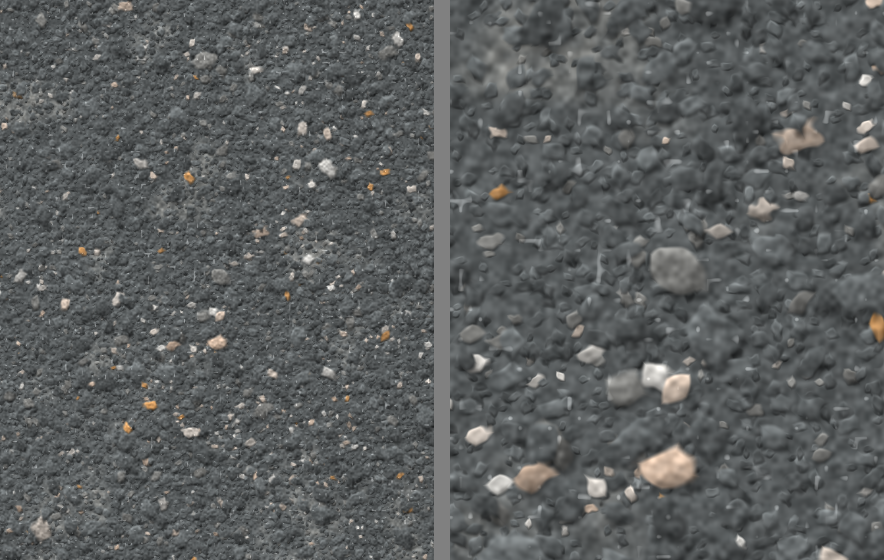
Left, the full canvas; right, a detail of the centre.
Reproduce this texture procedurally as a WebGL 1 fragment shader.

```glsl
precision highp float;
// Worn asphalt: dark bitumen with embedded pebbles, pale chips and dusty patches.
uniform vec2 u_resolution;

const vec2 LIGHT = vec2(-0.29, 0.957);
const vec3 BITUMEN = vec3(0.335, 0.35, 0.354);

vec3 hash3(vec2 p) {
  vec3 q = fract(p.xyx * vec3(0.1031, 0.1030, 0.0973));
  q += dot(q, q.yxz + 33.33);
  return fract((q.xxy + q.yzz) * q.zyx);
}

float noise(vec2 p) {
  vec2 i = floor(p), f = fract(p);
  f = f * f * (3.0 - 2.0 * f);
  float low = mix(hash3(i).x, hash3(i + vec2(1.0, 0.0)).x, f.x);
  float high = mix(hash3(i + vec2(0.0, 1.0)).x, hash3(i + 1.0).x, f.x);
  return mix(low, high, f.y);
}

// Height of the rough binder between the stones
float grit(vec2 p) {
  return 0.45 * noise(p * 62.0) + 0.35 * noise(p * 125.0 + 17.0) + 0.25 * noise(p * 235.0 + 41.0);
}

// Mostly tar-coated stones, some bare grey ones, a few cream, pink or ochre chips
vec3 stoneColor(vec3 rnd, float paleChance) {
  vec3 coated = BITUMEN * mix(0.84, 1.2, rnd.y);
  vec3 bare = vec3(0.46, 0.46, 0.45) * mix(0.85, 1.12, rnd.y);
  vec3 chip = mix(vec3(0.72, 0.715, 0.70), vec3(0.68, 0.58, 0.50), rnd.z * rnd.z);
  chip = mix(chip, vec3(0.70, 0.52, 0.33), step(0.93, rnd.z)) * mix(0.82, 1.12, rnd.y);
  vec3 color = mix(coated, bare, step(rnd.x, paleChance + 0.07));
  return mix(color, chip, step(rnd.x, paleChance));
}

// Lays one size of scattered, lit stones over the ground
vec3 addStones(vec3 ground, vec2 p, float cells, float chance, float seed) {
  vec2 g = p * cells;
  float wobble = noise(g * 3.1 + seed) - 0.5;
  for (int y = -1; y <= 1; y++) {
    for (int x = -1; x <= 1; x++) {
      vec2 id = floor(g) + vec2(float(x), float(y));
      vec3 place = hash3(id + seed);
      vec3 form = hash3(id + seed + 71.0);
      vec3 kind = hash3(id + seed + 139.0);
      if (place.z < chance) {
        vec2 center = id + 0.15 + 0.7 * place.xy;
        vec2 offset = g - center;
        float radius = mix(0.2, 0.44, form.x * form.x);
        float angle = 6.2832 * form.y;
        float c = cos(angle), s = sin(angle);
        float stretch = mix(1.0, 1.5, form.z);
        vec2 q = mat2(c, -s, s, c) * offset / radius * vec2(1.0 / stretch, sqrt(stretch));

        // Blend of ellipse and skewed box gives blunt corners
        float box = max(abs(q.x + 0.2 * q.y), abs(0.85 * q.y + 0.45 * q.x));
        float d = mix(length(q), box, 0.6) + 0.6 * wobble;
        float soft = 0.1 + 1.1 * cells / (u_resolution.y * radius);
        float mask = 1.0 - smoothstep(1.0 - soft, 1.0 + soft, d);
        float facing = dot(offset, LIGHT) / (length(offset) + 0.001);

        float shadow = (1.0 - smoothstep(0.95, 1.6, d)) * max(-facing, 0.0);
        ground *= 1.0 - 0.38 * shadow;
        float cluster = smoothstep(0.45, 0.8, noise(center / cells * 8.0 + 5.0));
        float paleChance = 0.028 + 0.085 * cluster + 0.02 * (1.0 - p.y);
        float rim = facing * smoothstep(0.3, 1.0, d);
        vec3 stone = stoneColor(kind, paleChance) * (1.0 + 0.32 * rim);
        ground = mix(ground, stone, mask);
      }
    }
  }
  return ground;
}

void main() {
  vec2 p = gl_FragCoord.xy / u_resolution.y;

  // Binder with broad tonal drift and scuffed, dusty patches
  vec3 color = BITUMEN * (0.93 + 0.14 * noise(p * 6.0));
  float dust = smoothstep(0.58, 0.9, 0.7 * noise(p * 11.0 + 23.0) + 0.3 * noise(p * 34.0));
  color += vec3(0.20, 0.19, 0.175) * dust * (0.3 + noise(p * 120.0));

  // Stones from fine to coarse
  for (int i = 0; i < 4; i++) {
    float layer = float(i);
    color = addStones(color, p, 112.0 * pow(0.64, layer), 0.58 - 0.09 * layer, 37.0 * layer);
  }

  // Relief of the binder, fine grain and tiny glints
  float relief = grit(p) - grit(p + LIGHT * 0.0035);
  color *= 1.0 + 0.85 * relief;
  color += 0.10 * (noise(p * 290.0) - 0.5);
  color += 0.22 * smoothstep(0.86, 1.0, noise(p * 170.0 + 61.0));

  gl_FragColor = vec4(clamp(color, 0.0, 1.0), 1.0);
}
```
